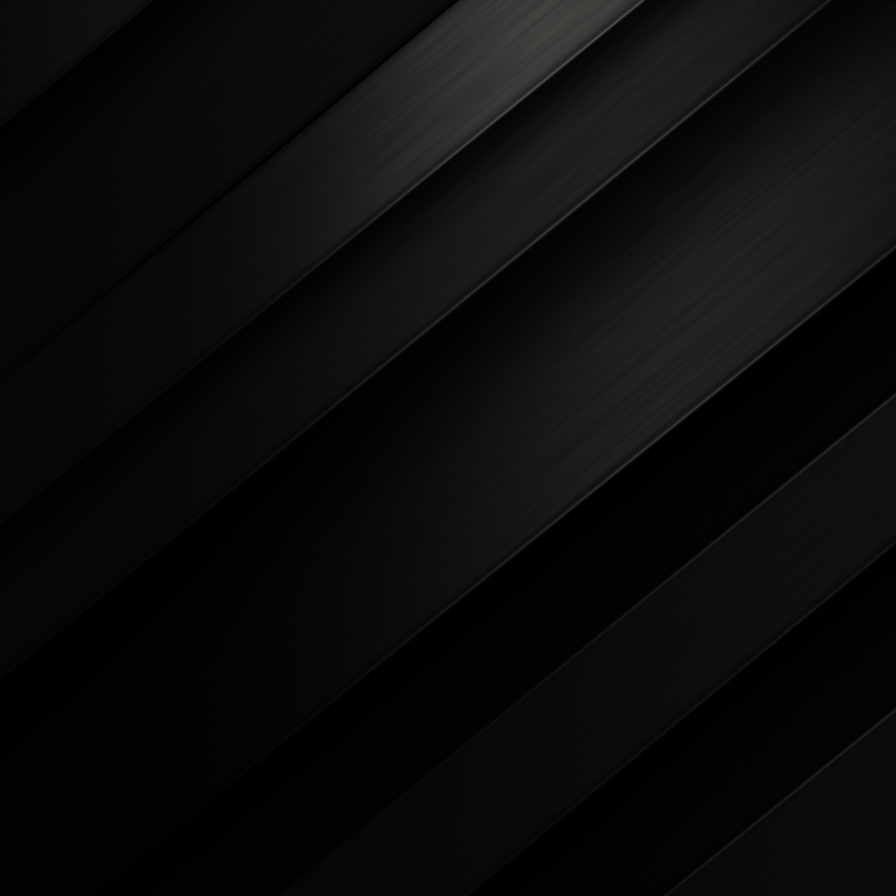
This background is drawn by a Shadertoy shader. Its source:

```glsl
#define PANEL_COUNT 9
#define RIM_WIDTH 0.0022
#define GROOVE_OFFSET 0.006
#define BRUSH_AMOUNT 0.22
#define BRUSH_SCALE vec2(7.0, 230.0)
#define METAL_TINT vec3(1.0, 1.0, 0.965)

// Panel light: base level, sheen level, sheen centre in x, sheen width
const vec4 PANELS[PANEL_COUNT] = vec4[](
    vec4(0.034, 0.030, 0.16, 0.12),
    vec4(0.024, 0.026, 0.42, 0.25),
    vec4(0.028, 0.215, 0.64, 0.25),
    vec4(0.022, 0.100, 0.68, 0.30),
    vec4(0.008, 0.120, 0.80, 0.32),
    vec4(0.010, 0.004, 1.00, 0.40),
    vec4(0.022, 0.038, 1.00, 0.40),
    vec4(0.010, 0.006, 1.00, 0.35),
    vec4(0.022, 0.022, 1.00, 0.30));

// Panel edges: depth at the left side, slope, rim light, shadow width
const vec4 EDGES[PANEL_COUNT - 1] = vec4[](
    vec4(0.143, 0.827, -0.025, 0.120),
    vec4(0.4245, 0.832, -0.070, 0.015),
    vec4(0.586, 0.815, 0.130, 0.090),
    vec4(0.759, 0.819, 0.140, 0.200),
    vec4(1.082, 0.806, 0.120, 0.140),
    vec4(1.254, 0.814, 0.120, 0.010),
    vec4(1.4285, 0.823, 0.045, 0.140),
    vec4(1.600, 0.808, 0.100, 0.010));

float hash(vec2 p) {
    p = fract(p * vec2(0.1031, 0.1137));
    p += dot(p, p.yx + 33.33);
    return fract((p.x + p.y) * p.x * 17.0);
}

float valueNoise(vec2 p) {
    vec2 cell = floor(p);
    vec2 f = fract(p);
    f = f * f * (3.0 - 2.0 * f);
    float low = mix(hash(cell), hash(cell + vec2(1.0, 0.0)), f.x);
    float high = mix(hash(cell + vec2(0.0, 1.0)), hash(cell + 1.0), f.x);
    return mix(low, high, f.y);
}

float bell(float x) {
    return exp(-x * x);
}

float sheen(vec4 panel, float x) {
    return bell((x - panel.z) / panel.w);
}

float panelLight(vec4 panel, float x, float brush) {
    return panel.x + panel.y * sheen(panel, x) * brush;
}

void mainImage(out vec4 fragColor, in vec2 fragCoord) {
    vec2 uv = fragCoord / iResolution.xy;
    float down = 1.0 - uv.y;
    float pixel = 1.0 / min(iResolution.x, iResolution.y);

    // Brushed grain runs along the diagonal
    vec2 grain = vec2(uv.x - down, down + 0.815 * uv.x);
    float brush = 1.0 + BRUSH_AMOUNT * (valueNoise(grain * BRUSH_SCALE + 40.0) - 0.5);

    // Stack panels from the top left, each shaded by the one above
    float light = panelLight(PANELS[0], uv.x, brush);
    for (int i = 0; i < PANEL_COUNT - 1; i++) {
        vec4 edge = EDGES[i];
        float d = down + edge.y * uv.x - edge.x;
        float shade = mix(0.12, 1.0, smoothstep(-0.01, edge.w, d));
        float next = panelLight(PANELS[i + 1], uv.x, brush) * shade;
        light = mix(light, next, smoothstep(-pixel, pixel, d));

        // Rim highlight, with a dark groove just above it
        float rimWidth = max(RIM_WIDTH, pixel);
        light *= 1.0 - 0.35 * bell((d + GROOVE_OFFSET) / (2.0 * rimWidth));
        light += edge.z * sheen(PANELS[i], uv.x) * bell(d / rimWidth);
    }

    // Fine dither hides banding in the dark tones
    float dither = (hash(fragCoord) - 0.5) / 255.0;
    fragColor = vec4(max(METAL_TINT * light + dither, 0.0), 1.0);
}
```
